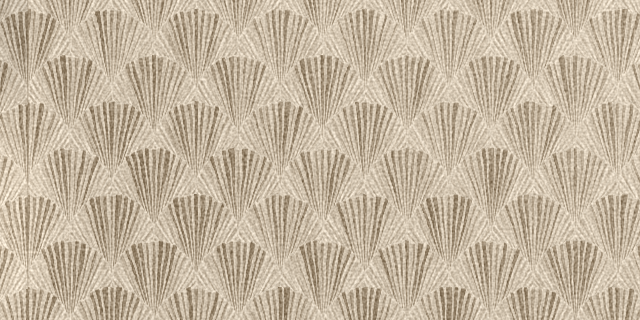
This pattern is drawn by a WebGL 1 fragment shader. Its source:

```glsl
precision highp float;
// Embossed wallpaper of overlapping scallop fans in half-drop rows.
// Each fan is a polar field of ragged ribs clipped by a round-topped scale;
// lower rows cover upper ones, then grain, a paper seam and soft light follow.
uniform vec2 u_resolution;

// Layout, in units of the canvas height
const vec2 ORIGIN = vec2(0.745, 0.539);   // apex of one fan
const vec2 PITCH = vec2(0.2633, 0.1448);  // column and row spacing
const float CAP_HEIGHT = 0.154;           // centre of the rounded top above the apex
const float CAP_RADIUS = 0.135;
const float TIP_SPREAD = 0.011;           // unevenness of the rib ends

// Ribs, in radians about the apex
const float RIB_PITCH = 0.080;
const float FAN_HALF_ANGLE = 0.42;
const float STRAND_FREQUENCY = 84.0;

// Seam and colours
const float SEAM_X = 0.087;
const float SEAM_WIDTH = 0.0016;
const float SEAM_SLIP = 0.008;
const vec3 LIGHT = vec3(0.930, 0.882, 0.808);
const vec3 DARK = vec3(0.530, 0.455, 0.355);
const float GRAIN = 0.15;
const float TAU = 6.2831853;

float hash(vec2 p) {
  vec3 q = fract(vec3(p.xyx) * 0.1031);
  q += dot(q, q.yzx + 33.33);
  return fract((q.x + q.y) * q.z);
}

vec2 gradientAt(vec2 cell) {
  float angle = TAU * hash(cell + 71.0);
  return vec2(cos(angle), sin(angle));
}

// Gradient noise, roughly -0.7 to 0.7
float noise(vec2 p) {
  vec2 i = floor(p);
  vec2 f = p - i;
  vec2 s = f * f * f * (f * (f * 6.0 - 15.0) + 10.0);
  vec2 e = vec2(1.0, 0.0);
  float low = mix(dot(gradientAt(i), f), dot(gradientAt(i + e.xy), f - e.xy), s.x);
  float high = mix(dot(gradientAt(i + e.yx), f - e.yx),
                   dot(gradientAt(i + e.xx), f - e.xx), s.x);
  return mix(low, high, s.y);
}

// Signed distance to the scale: straight sides below, round cap above
float scaleDistance(vec2 q) {
  return length(vec2(q.x, max(q.y - CAP_HEIGHT, 0.0))) - CAP_RADIUS;
}

// x: depth of the relief, 0 light to 1 dark; y: coverage of the scale
vec2 fan(vec2 q, float id, float px) {
  float r = length(q) + 0.0001;
  float a = atan(q.x, q.y + 0.0001);
  float bend = noise(vec2(a * 11.0, r * 11.0) + id * 17.0);
  float speck = noise(vec2(a * 38.0, r * 85.0) + id * 9.0);
  float streak = noise(vec2(a * 30.0, r * 9.0) + id * 5.0);
  float u = a / RIB_PITCH + 0.35 * bend + 0.08 * speck;
  float rib = floor(u + 0.5);
  float offset = u - rib;
  float random = hash(vec2(rib + 20.0, id));
  float edge = abs(a) + 0.06 * bend;
  float core = 1.0 - smoothstep(FAN_HALF_ANGLE - 0.13, FAN_HALF_ANGLE + 0.07, edge);

  // Grooves thin out to the sides and average out below pixel size
  float pixelAngle = px / (RIB_PITCH * r);
  float halfWidth = mix(0.17, 0.35, random) * mix(1.0, 0.72, smoothstep(0.1, 0.4, edge));
  float soft = max(0.06, 0.5 * pixelAngle);
  float groove = 1.0 - smoothstep(halfWidth - soft, halfWidth + soft, abs(offset));
  float unresolved = smoothstep(0.5, 1.2, pixelAngle);
  groove = mix(groove, 2.0 * halfWidth, unresolved);
  float lit = sin(TAU * offset) * (1.0 - unresolved);
  float ribs = 0.25 + groove * (0.9 + 0.7 * speck) * mix(0.42, 0.76, random);
  ribs += 0.22 * streak - 0.06 * lit;
  ribs *= mix(0.6, 1.0, smoothstep(0.03, 0.19, r));

  // Pale strands continue the ribs into the flanks
  float strand = sin(a * STRAND_FREQUENCY + 2.5 * bend + speck);
  strand *= 1.0 - smoothstep(0.3, 0.9, px * STRAND_FREQUENCY / (r * TAU));
  float flank = 0.26 + 0.20 * strand * (0.8 + bend) + 0.30 * streak + 0.10 * speck;

  // Each rib ends at its own height
  float tip = TIP_SPREAD * (random - 0.5) * core * smoothstep(0.5, 0.25, abs(offset));
  float d = scaleDistance(q) - tip + 0.007 * bend + 0.003 * speck;
  float inner = smoothstep(0.0, 0.007, -d);
  float depth = mix(flank, ribs, core) * mix(0.25, 1.0, inner);
  return vec2(depth, 1.0 - smoothstep(-px, px, d));
}

// The lower of two candidate rows lies on top
float relief(vec2 p, float px) {
  float row = floor((p.y - ORIGIN.y) / PITCH.y);
  float depth = 0.0;
  for (int i = 0; i < 2; i++) {
    float j = row - float(i);
    float column = (p.x - ORIGIN.x) / PITCH.x - 0.5 * mod(j, 2.0);
    float k = floor(column + 0.5);
    vec2 q = vec2((column - k) * PITCH.x, p.y - ORIGIN.y - j * PITCH.y);
    float id = floor(90.0 * hash(vec2(k + 30.0, j + 30.0)));
    vec2 layer = fan(q, id, px);
    depth = mix(depth, layer.x, i == 0 ? 1.0 : layer.y);
  }
  return depth;
}

void main() {
  float px = 1.0 / u_resolution.y;
  vec2 p = gl_FragCoord.xy * px;
  float leftStrip = 1.0 - step(SEAM_X, p.x);
  float depth = relief(p + vec2(0.0, SEAM_SLIP * leftStrip), px);

  // Light washes out the upper right and glows at the lower left
  float wash = smoothstep(0.7, 2.6, p.x * 0.8 + p.y);
  vec2 g = p - vec2(0.02, 0.32);
  float glow = exp(-dot(g, g * vec2(40.0, 7.0)));
  vec3 color = mix(LIGHT, DARK, clamp(depth * (1.0 - 0.2 * wash - 0.2 * glow), 0.0, 1.0));

  // Pebbled paper grain
  color += GRAIN * (noise(p * 139.0) + 0.4 * noise(p * 83.0 + 40.0));
  color *= 0.99 + 0.02 * wash + 0.06 * glow - 0.05 * leftStrip * smoothstep(0.5, 0.9, p.y);
  float seam = 1.0 - smoothstep(SEAM_WIDTH - px, SEAM_WIDTH + px, abs(p.x - SEAM_X));
  gl_FragColor = vec4(clamp(mix(color, DARK, 0.5 * seam), 0.0, 1.0), 1.0);
}
```
